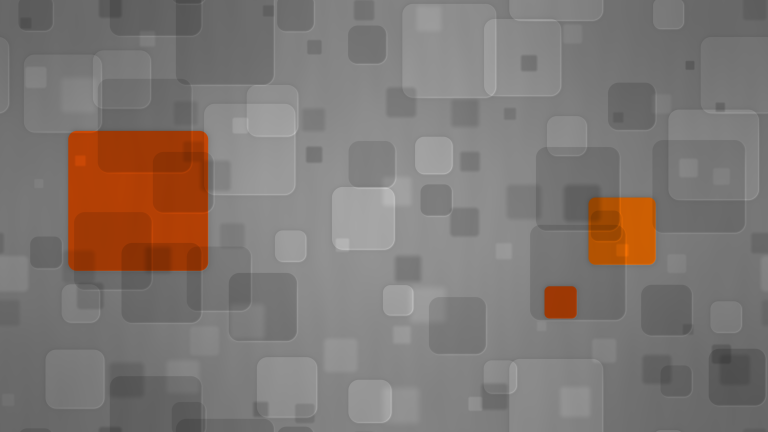
Write a WebGL 1 fragment shader that draws this background.

```glsl
precision highp float;

uniform vec2 u_resolution;

const float TAU = 6.283185;
const vec3 EMBER = vec3(0.70, 0.25, 0.02);
const vec3 AMBER = vec3(0.80, 0.37, 0.01);

vec3 hash3(float n) {
  return fract(sin(n * vec3(12.99, 78.23, 37.72) + vec3(1.3, 4.1, 2.7)) * 43758.5);
}

vec2 gradientAt(vec2 cell, vec2 period) {
  vec2 c = mod(cell, period);
  float angle = TAU * hash3(c.x + c.y * period.x).x;
  return vec2(cos(angle), sin(angle));
}

// Gradient noise that repeats after a whole number of cells
float wrappedNoise(vec2 p, vec2 period) {
  vec2 i = floor(p);
  vec2 f = p - i;
  vec2 e = vec2(1.0, 0.0);
  vec2 s = f * f * f * (f * (f * 6.0 - 15.0) + 10.0);
  float low = mix(dot(gradientAt(i, period), f),
                  dot(gradientAt(i + e.xy, period), f - e.xy), s.x);
  float high = mix(dot(gradientAt(i + e.yx, period), f - e.yx),
                   dot(gradientAt(i + 1.0, period), f - 1.0), s.x);
  return mix(low, high, s.y);
}

// Shortest offset between two points on the wrapped canvas
vec2 wrapOffset(vec2 d, vec2 size) {
  return d - size * floor(d / size + 0.5);
}

float roundedSquare(vec2 p, float halfSide, float radius) {
  vec2 q = abs(p) - halfSide + radius;
  return length(max(q, 0.0)) + min(max(q.x, q.y), 0.0) - radius;
}

float fill(float d, float softness) {
  return 1.0 - smoothstep(-softness, softness, d);
}

// Thin line along the lower and right sides
float rimLight(vec2 p, float d, float halfSide, float width) {
  float side = smoothstep(-0.3, 0.7, (p.x - p.y) / halfSide);
  return exp(-d * d / (width * width)) * side;
}

vec2 scatteredCentre(float index, vec2 grid, vec2 jitter, vec2 size) {
  float row = floor((index + 0.5) / grid.x);
  vec2 cell = vec2(index - row * grid.x, row);
  return (cell + 0.5 + (jitter - 0.5) * 0.9) / grid * size;
}

vec3 addAccents(vec3 color, vec2 p, vec2 size, float pixel) {
  for (int k = 0; k < 3; k++) {
    float i = float(k);
    // Centres follow a parabolic arc while the sides halve
    vec2 centre = vec2(0.18, 0.535) + i * (vec2(0.985, -0.0225) - i * vec2(0.355, 0.0475));
    float halfSide = 0.162 * pow(0.48, i);
    vec2 local = wrapOffset(p - centre * size, size);
    float d = roundedSquare(local, halfSide, 0.02 - 0.004 * i);
    color *= 1.0 - 0.12 * exp(-max(d, 0.0) / 0.005);
    color = mix(color, mix(EMBER, AMBER, mod(i, 2.0)), fill(d, pixel * 0.7));
    color *= 1.0 + 0.12 * rimLight(local, d, halfSide, max(0.0022, pixel * 0.6));
  }
  return color;
}

vec3 addPanels(vec3 color, vec2 p, vec2 size, float pixel) {
  for (int k = 0; k < 45; k++) {
    float i = float(k);
    vec3 place = hash3(i + 3.0);
    vec3 look = hash3(i + 71.0);
    float halfSide = mix(0.035, 0.122, look.x * sqrt(look.x));
    vec2 local = wrapOffset(p - scatteredCentre(i, vec2(9.0, 5.0), place.xy, size), size);
    float d = roundedSquare(local, halfSide, min(0.025, halfSide * 0.5));
    float light = step(0.5, look.y);
    float tone = mix(-0.14, 0.12, light) * mix(0.7, 1.1, look.z);
    float inside = fill(d, pixel * 0.7);
    float shadow = exp(-max(d, 0.0) / 0.004) * (1.0 - inside);
    color *= 1.0 + tone * inside - 0.06 * light * shadow;
    color *= 1.0 + 0.13 * rimLight(local, d, halfSide, max(0.0022, pixel * 0.6));
  }
  return color;
}

vec3 addBlurredSquares(vec3 color, vec2 p, vec2 size, float pixel) {
  for (int k = 0; k < 66; k++) {
    float i = float(k);
    vec3 place = hash3(i + 207.0);
    vec3 look = hash3(i + 331.0);
    float halfSide = mix(0.010, 0.043, look.x);
    vec2 local = wrapOffset(p - scatteredCentre(i, vec2(11.0, 6.0), place.xy, size), size);
    float d = roundedSquare(local, halfSide, halfSide * 0.3);
    float softness = max(pixel, halfSide * mix(0.14, 0.32, look.z));
    float tone = mix(-0.17, 0.13, step(0.5, look.y)) * mix(0.5, 1.0, place.z);
    color *= 1.0 + tone * fill(d, softness);
  }
  return color;
}

void main() {
  vec2 uv = gl_FragCoord.xy / u_resolution;
  vec2 size = vec2(u_resolution.x / u_resolution.y, 1.0);
  vec2 p = uv * size;
  float pixel = 1.0 / u_resolution.y;

  // Grey ground, brightest in the middle
  vec3 color = vec3(0.49 - dot(vec2(0.055, 0.030), cos(TAU * uv)));
  color = addAccents(color, p, size, pixel);
  color = addPanels(color, p, size, pixel);
  color = addBlurredSquares(color, p, size, pixel);

  // Faint upright brushing
  vec2 streaks = vec2(48.0, 6.0);
  color *= 1.0 + 0.025 * wrappedNoise(uv * streaks, streaks);
  gl_FragColor = vec4(color, 1.0);
}
```
